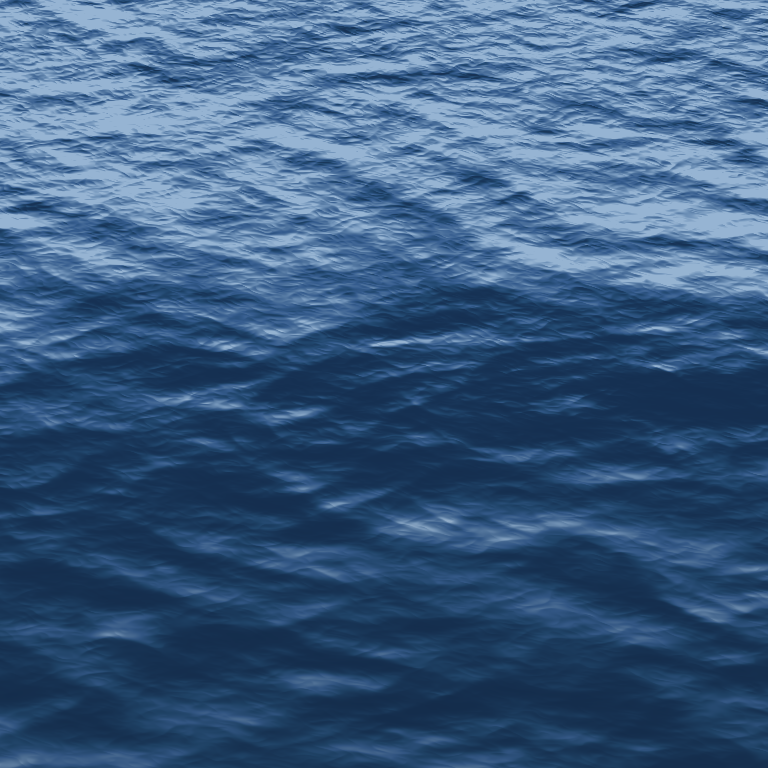
Reproduce this texture procedurally as a WebGL 2 fragment shader.

```glsl
#version 300 es
precision highp float;

uniform vec2 u_resolution;
out vec4 fragColor;

#define HORIZON 1.9
#define WAVE_SCALE vec2(3.9, 15.0)
#define OCTAVES 5
#define CREST_SOFTNESS 0.004
#define NEAR_TONE 0.06
#define FAR_TONE 0.75
#define NEAR_CONTRAST 0.46
#define FAR_CONTRAST 0.62
#define GLINT 0.35
#define PATCH_STRENGTH 0.32

const vec3 WATER[6] = vec3[6](
    vec3(0.08, 0.18, 0.31), vec3(0.13, 0.28, 0.43), vec3(0.21, 0.36, 0.55),
    vec3(0.31, 0.45, 0.61), vec3(0.45, 0.58, 0.72), vec3(0.59, 0.70, 0.81));

vec2 hashGradient(vec2 cell) {
    vec3 h = fract(cell.xyx * vec3(0.1031, 0.1030, 0.0973));
    h += dot(h, h.yzx + 33.33);
    float angle = 6.28318 * fract((h.x + h.y) * h.z);
    return vec2(cos(angle), sin(angle));
}

float gradientNoise(vec2 p) {
    vec2 i = floor(p), f = p - i;
    vec2 w = f * f * f * (f * (f * 6.0 - 15.0) + 10.0);
    float a = dot(hashGradient(i), f);
    float b = dot(hashGradient(i + vec2(1, 0)), f - vec2(1, 0));
    float c = dot(hashGradient(i + vec2(0, 1)), f - vec2(0, 1));
    float d = dot(hashGradient(i + vec2(1, 1)), f - vec2(1, 1));
    return mix(mix(a, b, w.x), mix(c, d, w.x), w.y);
}

// Wave profile with a narrow crest and a broad trough
float crestHeight(vec2 p) {
    float n = gradientNoise(p);
    return -sqrt(n * n + CREST_SOFTNESS);
}

// Slope of the surface falling away from the viewer
float backSlope(vec2 p) {
    const float STEP = 0.05;
    return (crestHeight(p - vec2(0, STEP)) - crestHeight(p + vec2(0, STEP))) / (2.0 * STEP);
}

// Swell and ripples; the finer ones gain weight with distance
float waveLight(vec2 p, float distanceMix) {
    float light = 0.0, weight = 0.48;
    for (int i = 0; i < OCTAVES; i++) {
        float shear = (i % 2 == 0) ? 0.45 : -0.25;
        vec2 q = vec2(p.x, p.y + shear * p.x) + 17.3 * float(i);
        q += 0.4 * vec2(gradientNoise(q * 0.8 + 5.2), gradientNoise(q * 0.9 + 41.7));
        light += weight * backSlope(q);
        weight *= mix(0.62, 0.92, distanceMix);
        p *= 1.9;
    }
    return light;
}

vec3 waterColor(float tone) {
    float level = clamp(tone, 0.0, 1.0) * 5.0;
    int i = min(int(level), 4);
    return mix(WATER[i], WATER[i + 1], level - float(i));
}

void main() {
    vec2 uv = gl_FragCoord.xy / u_resolution;

    // Perspective of the water plane
    float depth = 1.0 / (HORIZON - uv.y);
    vec2 plane = vec2((uv.x - 0.5) * depth * 1.3, log(depth) + 1.0) * WAVE_SCALE;

    // Broad bands of reflected sky, from dark near water to bright far water
    float bands = gradientNoise(vec2(plane.x * 0.45, plane.y * 0.6 + plane.x * 0.2) + 8.4);
    float wobble = 0.14 * gradientNoise(uv * vec2(4.0, 6.0) + 23.1);
    float far = smoothstep(0.53, 0.72, uv.y + wobble);

    // Wave shading with stronger glints on the bright slopes
    float light = waveLight(plane, smoothstep(0.1, 0.95, uv.y));
    float glint = max(light, 0.0);
    float tone = mix(NEAR_TONE, FAR_TONE, far) + PATCH_STRENGTH * bands;
    tone += mix(NEAR_CONTRAST, FAR_CONTRAST, far) * light;
    tone += GLINT * glint * glint * (1.0 - far);

    // Soft floor keeps detail in the darkest water
    tone = 0.5 * (tone + sqrt(tone * tone + 0.025));

    // Duller toward the viewer
    vec3 color = waterColor(tone);
    color *= mix(vec3(0.92), vec3(1.0, 1.01, 1.02), smoothstep(0.0, 0.7, uv.y));
    fragColor = vec4(color, 1.0);
}
```
